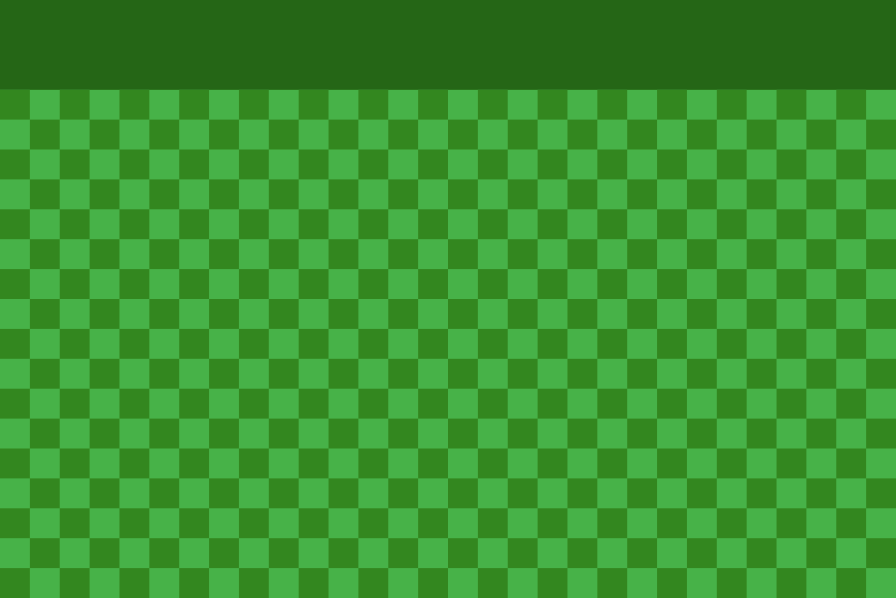
A WebGL 2 fragment shader for this pattern:

```glsl
#version 300 es
precision highp float;
// A two-tone green checkerboard below a plain dark green band.
// The canvas is a 30 x 20 grid of cells counted from the top left; the band
// fills the top three rows and the product of two square waves gives the checks.

uniform vec2 u_resolution;
out vec4 fragColor;

const vec2 GRID = vec2(30.0, 20.0);
const float BAND_ROWS = 3.0;

const vec3 BAND_GREEN = vec3(0.147, 0.400, 0.088);
const vec3 DARK_GREEN = vec3(0.200, 0.530, 0.120);
const vec3 LIGHT_GREEN = vec3(0.280, 0.700, 0.283);

// Smoothed step at zero: coverage from a signed distance and a blur width.
float coverage(float dist, float blur) {
    return clamp(dist / blur + 0.5, 0.0, 1.0);
}

// Square wave of period two: +1 in even cells, -1 in odd cells.
float squareWave(float x, float blur) {
    float dist = abs(mod(x - 0.5, 2.0) - 1.0) - 0.5;
    return 2.0 * coverage(dist, blur) - 1.0;
}

// Share of the light colour: 1 where column plus row is even, else 0.
float checker(vec2 cell, vec2 blur) {
    return 0.5 + 0.5 * squareWave(cell.x, blur.x) * squareWave(cell.y, blur.y);
}

void main() {
    vec2 uv = gl_FragCoord.xy / u_resolution;
    vec2 cell = vec2(uv.x, 1.0 - uv.y) * GRID;
    vec2 blur = GRID / u_resolution;

    // Checks
    vec3 color = mix(DARK_GREEN, LIGHT_GREEN, checker(cell, blur));

    // Top band
    color = mix(color, BAND_GREEN, coverage(BAND_ROWS - cell.y, blur.y));

    fragColor = vec4(color, 1.0);
}
```
